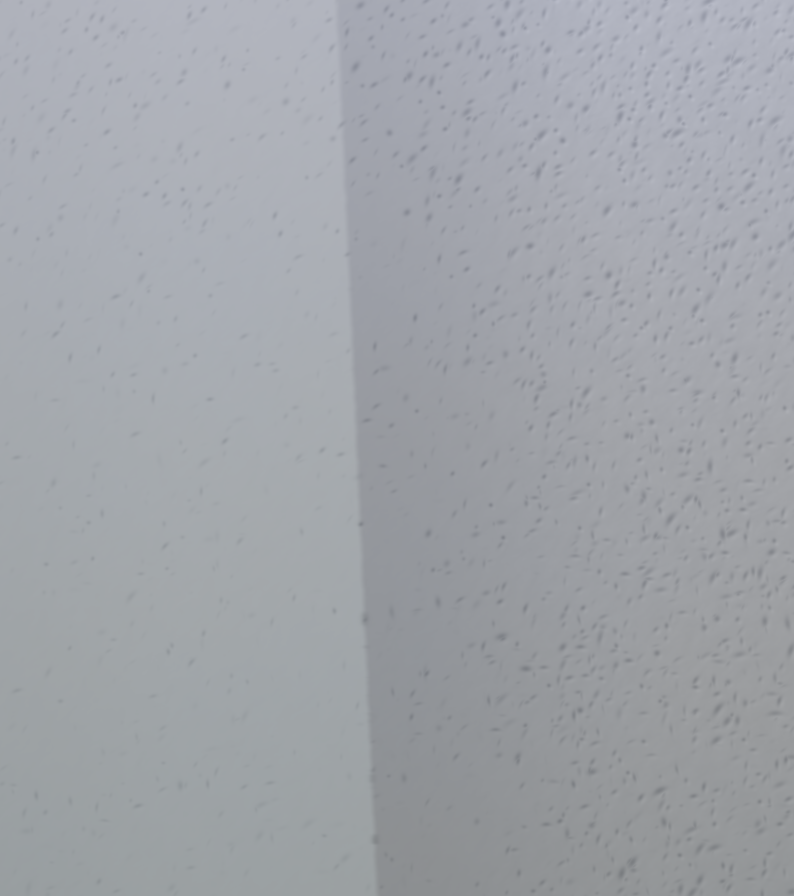
Write a Shadertoy shader that draws this texture.

```glsl
const vec3 LIT_TOP = vec3(0.698, 0.710, 0.748);
const vec3 LIT_MID = vec3(0.652, 0.670, 0.687);
const vec3 LIT_LOW = vec3(0.606, 0.628, 0.636);
const vec3 FOLD_TOP = vec3(0.650, 0.662, 0.704);
const vec3 FOLD_MID = vec3(0.588, 0.600, 0.624);
const vec3 FOLD_LOW = vec3(0.546, 0.558, 0.568);
const vec3 FAR_TOP = vec3(0.698, 0.710, 0.757);
const vec3 FAR_MID = vec3(0.636, 0.643, 0.660);
const vec3 FAR_LOW = vec3(0.578, 0.588, 0.594);
const float EDGE_LOW = 0.475;      // corner position at the bottom
const float EDGE_TOP = 0.424;      // corner position at the top
const float EDGE_SOFT = 0.005;
const float FINE_CELLS = 68.0;
const float COARSE_CELLS = 46.0;
const float FLECK_TILT = 0.90;     // radians
const float FLECK_DEPTH = 0.125;
const float RELIEF_LIGHT = 0.034;
const float GRAIN_DEPTH = 0.006;
const vec2 LIGHT_SHIFT = vec2(0.0032, -0.0038);

vec3 hash3(vec2 cell) {
    vec3 q = fract(cell.xyx * vec3(0.1031, 0.1030, 0.0973));
    q += dot(q, q.yxz + 33.33);
    return fract((q.xxy + q.yzz) * q.zyx);
}

vec3 ramp(vec3 low, vec3 mid, vec3 top, float y) {
    return y < 0.5 ? mix(low, mid, y * 2.0) : mix(mid, top, y * 2.0 - 1.0);
}

// Smooth layered sines, roughly -1 to 1
float waves(vec2 p) {
    float sum = 0.0;
    float gain = 0.5;
    for (int i = 0; i < 4; i++) {
        sum += gain * sin(p.x + 1.7 * sin(p.y)) * cos(p.y * 0.9 + 0.8 * sin(p.x));
        p = mat2(1.5, 1.1, -1.1, 1.5) * p + 2.3;
        gain *= 0.6;
    }
    return sum;
}

// Cellular layer of soft tilted pits; density is the share of filled cells
float flecks(vec2 p, float cells, float density, float spread) {
    p *= cells;
    vec2 base = floor(p);
    float pit = 0.0;
    for (int k = 0; k < 9; k++) {
        vec2 cell = base + vec2(k % 3 - 1, k / 3 - 1);
        vec3 rnd = hash3(cell + cells);
        vec3 shape = hash3(cell + cells + 71.0);
        vec2 d = p - cell - rnd.xy;
        float angle = FLECK_TILT + (shape.x - 0.5) * spread;
        vec2 axis = vec2(cos(angle), sin(angle));
        vec2 local = vec2(dot(d, axis), dot(d, vec2(-axis.y, axis.x)));
        local.y += 0.5 * (shape.y - 0.5) * local.x * local.x;
        local /= vec2(mix(0.20, 0.48, shape.y), mix(0.14, 0.21, shape.z));
        float present = smoothstep(0.0, 0.3, density - rnd.z);
        float body = exp(-1.6 * dot(local, local));
        pit = max(pit, body * present * mix(0.3, 1.0, shape.z));
    }
    return pit;
}

float pits(vec2 p, float density, float spread) {
    float fine = flecks(p, FINE_CELLS, density, spread);
    float coarse = flecks(p + 3.1, COARSE_CELLS, density * 0.65, spread);
    return max(fine * 0.85, coarse);
}

void mainImage(out vec4 fragColor, in vec2 fragCoord) {
    vec2 uv = fragCoord / iResolution.xy;
    vec2 p = fragCoord / iResolution.y;

    // Slightly ragged corner between the two planes
    float edge = mix(EDGE_LOW, EDGE_TOP, uv.y);
    edge += 0.0013 * waves(vec2(2.0, uv.y * 75.0));
    float side = uv.x - edge;
    float soft = max(EDGE_SOFT, 1.0 / iResolution.x);
    float shade = smoothstep(-soft, soft, side);

    // Broad light falloff on each plane
    vec3 lit = ramp(LIT_LOW, LIT_MID, LIT_TOP, uv.y);
    lit *= 1.0 - 0.015 * smoothstep(0.25, 0.0, uv.x);
    vec3 fold = ramp(FOLD_LOW, FOLD_MID, FOLD_TOP, uv.y);
    vec3 far = ramp(FAR_LOW, FAR_MID, FAR_TOP, uv.y);
    vec3 color = mix(lit, mix(fold, far, smoothstep(0.0, 0.40, side)), shade);
    color += waves(p * 7.0 + 1.0) * vec3(-0.002, 0.0, 0.004);

    // Faint slanted grain, strongest on the rough far wall
    float rough = shade * smoothstep(0.03, 0.36, side) * mix(0.5, 1.0, uv.y);
    vec2 slant = vec2(p.x * 0.62 + p.y * 0.78, p.y * 0.62 - p.x * 0.78);
    color += GRAIN_DEPTH * (0.5 + 1.5 * rough) * waves(slant * vec2(85.0, 140.0));

    // Pits crowd towards the right and the top
    float patchy = 0.14 * waves(p * 17.0 + 4.0);
    float upper = smoothstep(0.55, 1.0, uv.y);
    float leftDensity = 0.25 + 0.18 * upper + patchy;
    float rightDensity = mix(0.25, 0.72, smoothstep(0.03, 0.34, side));
    rightDensity += 0.22 * upper + patchy;
    float density = mix(leftDensity, rightDensity, shade);
    float spread = mix(2.0, 0.9, smoothstep(0.4, 0.8, uv.y));
    float strength = mix(0.75, 0.95, shade) * mix(0.9, 1.0, uv.y);
    float pit = pits(p, density, spread);
    float rim = pits(p - LIGHT_SHIFT, density, spread);
    color -= FLECK_DEPTH * strength * pit * vec3(1.0, 0.98, 0.92);
    color += RELIEF_LIGHT * (0.2 + rough) * rim * (1.0 - pit);

    // Small dark chips along the lower corner
    float chips = smoothstep(0.25, 0.60, waves(vec2(5.0, uv.y * 60.0)));
    color -= 0.06 * chips * exp(-pow(side / 0.005, 2.0)) * smoothstep(0.8, 0.5, uv.y);

    fragColor = vec4(clamp(color, 0.0, 1.0), 1.0);
}
```
